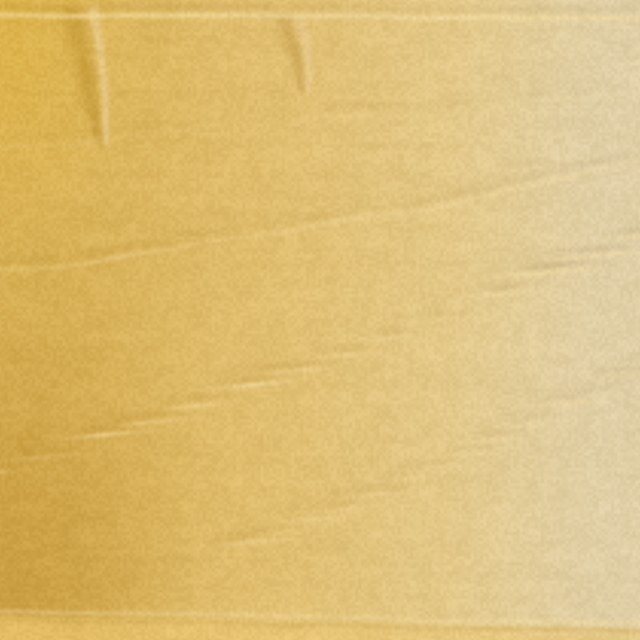
Reproduce this texture procedurally as a Shadertoy shader.

```glsl
const vec3 DEEP_GOLD = vec3(0.795, 0.625, 0.265);
const vec3 GOLD      = vec3(0.850, 0.695, 0.335);
const vec3 HONEY     = vec3(0.882, 0.752, 0.450);
const vec3 STRAW     = vec3(0.890, 0.787, 0.540);
const vec3 CREAM     = vec3(0.880, 0.812, 0.650);
const vec3 HIGHLIGHT = vec3(0.950, 0.860, 0.630);
const vec3 BAND      = vec3(0.920, 0.770, 0.420);

const float GRAIN_SCALE = 210.0;
const float GRAIN_AMOUNT = 0.050;
const float BLOTCH_AMOUNT = 0.022;
const float FIBRE_AMOUNT = 0.016;
const float STREAK_SLOPE = 0.09;
const float STREAK_WIDTH = 0.0042;
const int STREAK_COUNT = 14;

float hash(vec2 p) {
    vec3 q = fract(vec3(p.xyx) * 0.1031);
    q += dot(q, q.yzx + 33.33);
    return fract((q.x + q.y) * q.z);
}

float noise(vec2 p) {
    vec2 cell = floor(p), f = fract(p);
    f = f * f * (3.0 - 2.0 * f);
    float low = mix(hash(cell), hash(cell + vec2(1, 0)), f.x);
    float high = mix(hash(cell + vec2(0, 1)), hash(cell + vec2(1, 1)), f.x);
    return mix(low, high, f.y);
}

float bell(float d, float width) {
    d /= width;
    return exp(-d * d);
}

// Bright line with a soft shadow on its upper side.
float ripple(float d, float width) {
    return bell(d, width) - 0.55 * bell(d - 2.6 * width, 1.8 * width);
}

// Staggered short streaks climbing from one point to another.
float streakChain(vec2 uv, vec2 from, vec2 to, float seed) {
    float sum = 0.0;
    for (int i = 0; i < STREAK_COUNT; i++) {
        float id = float(i);
        float r = hash(vec2(id + 3.0, seed));
        float t = (id + 0.3 + 0.4 * r) / float(STREAK_COUNT);
        vec2 p = uv - mix(from, to, t);
        p.y += 0.016 * sin(3.14159 * t) - 0.004 * (r - 0.5);
        float halfLength = mix(0.035, 0.065, hash(vec2(seed, id + 9.0)));
        float along = bell(p.x, halfLength);
        sum += along * ripple(p.y - STREAK_SLOPE * p.x, STREAK_WIDTH) * mix(0.3, 0.85, r);
    }
    return sum;
}

// Hanging fold: x is its shaded hollow, y its pale ridge.
vec2 fold(vec2 uv, vec2 top, vec2 tip, float width) {
    float t = (top.y - uv.y) / (top.y - tip.y);
    float ridgeX = mix(top.x, tip.x, t) + 0.006 * sin(3.14159 * t);
    float taper = sqrt(clamp(1.0 - t, 0.0, 1.0));
    float inside = smoothstep(-0.06, 0.03, t) * (1.0 - smoothstep(0.88, 1.04, t));
    float hollow = bell(uv.x - ridgeX + width * taper, 0.006 + 0.35 * width * taper);
    float ridge = bell(uv.x - ridgeX, 0.005 + 0.004 * taper);
    return inside * vec2(hollow, ridge);
}

vec3 baseGradient(vec2 uv) {
    float t = 4.0 * clamp(uv.x + 0.03 * (noise(uv * vec2(3.0, 5.0)) - 0.5), 0.0, 1.0);
    vec3 color = mix(GOLD, HONEY, smoothstep(0.0, 2.1, t));
    color = mix(color, STRAW, smoothstep(1.7, 3.1, t));
    color = mix(color, CREAM, smoothstep(2.7, 3.9, t));
    float corner = (1.0 - smoothstep(0.0, 0.36, uv.x)) * (1.0 - smoothstep(0.05, 0.72, uv.y));
    color = mix(color, DEEP_GOLD, corner);
    float topLeft = bell(uv.x, 0.16) * smoothstep(0.6, 0.95, uv.y);
    return color + topLeft * vec3(0.015, 0.01, -0.035);
}

void mainImage(out vec4 fragColor, in vec2 fragCoord) {
    vec2 uv = fragCoord / iResolution.xy;
    vec3 color = baseGradient(uv);

    // Long wavy ripples and diagonal chains of streaks
    float wobble = 0.012 * (noise(vec2(uv.x * 9.0, 4.0)) - 0.5);
    float middleY = 0.578 + 0.10 * uv.x + 0.07 * uv.x * uv.x + wobble;
    float upperY = 0.770 + 0.082 * uv.x + wobble;
    float fade = 0.25 + 0.75 * noise(vec2(uv.x * 11.0, 17.0));
    float relief = 0.55 * fade * ripple(uv.y - middleY, 0.005);
    relief += 0.22 * fade * ripple(uv.y - upperY, 0.005);
    relief += streakChain(uv, vec2(-0.04, 0.255), vec2(1.04, 0.645), 5.0);
    relief += 0.75 * streakChain(uv, vec2(0.36, 0.140), vec2(1.06, 0.455), 23.0);
    color = mix(color, HIGHLIGHT, 0.65 * clamp(relief, 0.0, 1.0));
    color += min(relief, 0.0) * vec3(0.10, 0.11, 0.12);

    // Two folds hanging from the upper seam
    vec2 folds = fold(uv, vec2(0.146, 0.985), vec2(0.166, 0.765), 0.036)
               + fold(uv, vec2(0.468, 0.975), vec2(0.481, 0.850), 0.026);
    color -= folds.x * vec3(0.065, 0.075, 0.085);
    color = mix(color, vec3(0.91, 0.79, 0.54), 0.8 * min(folds.y, 1.0));

    // Upper seam
    float seam = uv.y - 0.977 + 0.006 * uv.x - 0.3 * wobble;
    color = mix(color, HIGHLIGHT, 0.55 * bell(seam, 0.005));
    color -= 0.025 * bell(seam - 0.013, 0.007);

    // Lower band and its pale rim
    float edge = uv.y - 0.039 + 0.019 * uv.x - 0.3 * wobble;
    float band = 1.0 - smoothstep(-0.006, 0.004, edge);
    color = mix(color, mix(BAND, STRAW, 0.6 * uv.x), 0.75 * band);
    color = mix(color, HIGHLIGHT, 0.35 * bell(edge - 0.006, 0.005));
    color -= 0.035 * bell(edge + 0.007, 0.005);

    // Fine grain, soft blotches and faint horizontal fibres
    float grain = noise(uv * GRAIN_SCALE) - 0.5;
    float blotch = noise(uv * 48.0 + 7.0) - 0.5;
    float fibre = noise(uv * vec2(7.0, 110.0) + 31.0) - 0.5;
    float texture_ = GRAIN_AMOUNT * grain + BLOTCH_AMOUNT * blotch + FIBRE_AMOUNT * fibre;
    color += texture_ * vec3(0.85, 0.95, 1.15);

    fragColor = vec4(clamp(color, 0.0, 1.0), 1.0);
}
```
